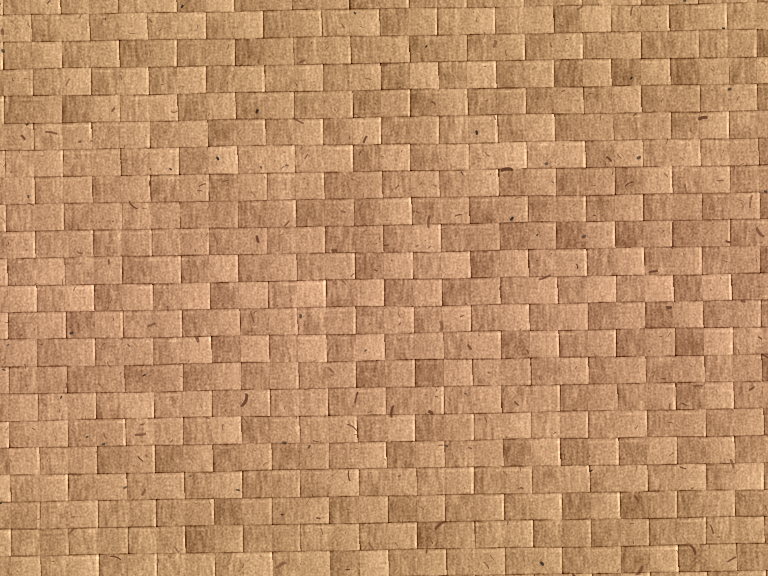
Reproduce this texture procedurally as a Shadertoy shader.

```glsl
#define COLUMNS 26.5
#define ROWS 21.3
#define TILT 0.0168
#define PHASE vec2(0.0, 0.68)
#define WOBBLE 0.07
#define LINE_WIDTH 0.024
#define GRAIN 0.7
#define PAPER vec3(0.752, 0.578, 0.431)
#define TONE_STEP vec3(0.28, 0.27, 0.24)
#define FLECK_BROWN vec3(0.36, 0.21, 0.13)
#define FLECK_BLACK vec3(0.13, 0.10, 0.09)

vec2 hash2(vec2 p) {
    vec3 q = fract(p.xyx * vec3(0.1031, 0.1030, 0.0973));
    q += dot(q, q.yzx + 33.33);
    return fract((q.xx + q.yz) * q.zy);
}

float cornerSlope(vec2 corner, vec2 offset) {
    return dot(hash2(corner) * 2.0 - 1.0, offset);
}

float gradientNoise(vec2 p) {
    vec2 i = floor(p), f = p - i;
    vec2 u = f * f * f * (f * (f * 6.0 - 15.0) + 10.0);
    vec2 e = vec2(1.0, 0.0);
    return mix(mix(cornerSlope(i, f), cornerSlope(i + e, f - e), u.x),
               mix(cornerSlope(i + e.yx, f - e.yx), cornerSlope(i + 1.0, f - 1.0), u.x), u.y);
}

float softLine(float d, float width, float blur) {
    return 1.0 - smoothstep(max(width - blur, 0.0), width + blur, d);
}

// Scattered slivers, slightly bent: x is coverage, y is blackness
vec2 flecks(vec2 p, float density, float maxLength, float thickness, float blur) {
    vec2 cell = floor(p), result = vec2(0.0);
    for (int y = -1; y <= 1; y++)
    for (int x = -1; x <= 1; x++) {
        vec2 id = cell + vec2(x, y);
        vec2 shape = hash2(id + 71.3), kind = hash2(id + 137.7);
        vec2 d = p - id - hash2(id + 19.1);
        float angle = shape.x * 6.2832, c = cos(angle), s = sin(angle);
        d = vec2(c * d.x + s * d.y, c * d.y - s * d.x);
        float halfLength = maxLength * mix(0.1, 1.0, shape.y * shape.y);
        d.y += (kind.y - 0.5) * 0.5 * d.x * d.x / maxLength;
        d.x -= clamp(d.x, -halfLength, halfLength);
        float cover = softLine(length(d), thickness * mix(0.5, 1.5, kind.y * kind.y), blur);
        cover *= step(kind.x, density) * mix(0.5, 1.0, fract(kind.x * 57.0));
        if (cover > result.x) result = vec2(cover, step(shape.y, 0.35));
    }
    return result;
}

void mainImage(out vec4 fragColor, in vec2 fragCoord) {
    vec2 p = fragCoord / iResolution.y;
    float aspect = iResolution.x / iResolution.y;
    float blur = 0.7 / iResolution.y;

    // Slightly turned weave grid with a small wander
    vec2 c = p - 0.5 * vec2(aspect, 1.0);
    c = vec2(cos(TILT) * c.x + sin(TILT) * c.y, cos(TILT) * c.y - sin(TILT) * c.x);
    vec2 g = c * vec2(COLUMNS / aspect, ROWS) + PHASE;
    g += WOBBLE * vec2(gradientNoise(g * vec2(0.6, 0.3)),
                       gradientNoise(g * vec2(0.3, 0.6) + 40.0));
    vec2 id = floor(g), f = g - id;
    bool shaded = mod(id.x + id.y, 2.0) < 0.5;
    vec2 cellHash = hash2(id + 211.0);

    // Alternating light and shade, with tone varying by strip and crossing
    vec2 strip = shaded ? vec2(id.x, 301.0) : vec2(id.y, 402.0);
    vec2 stripHash = hash2(strip);
    float tone = (stripHash.x - 0.5) * 0.2 + (cellHash.x - 0.5) * 0.25;
    tone += (hash2(vec2(id.y, 77.0)).x - 0.5) * 0.15;
    tone += (shaded ? -0.13 : 0.13) + 0.25 * (f.x - 0.5);
    tone += 0.2 * gradientNoise(g * 0.45 + 9.0);

    // Upright creases and fibres, with fine pulp grain
    vec2 fibre = g * vec2(9.0, 1.8) + stripHash * 90.0;
    fibre.x += 0.6 * gradientNoise(g * 2.0);
    float crease = gradientNoise(g * vec2(4.0, 0.9) + cellHash * 50.0);
    tone += GRAIN * ((shaded ? 0.9 : 0.5) * gradientNoise(fibre)
                   + (shaded ? 0.5 : 0.25) * crease
                   + 0.95 * gradientNoise(g * vec2(13.0, 11.0))
                   + 0.3 * gradientNoise(g * 5.3 + 60.0));

    // Lit rim on the right of light crossings, thin shadow just beyond it
    float soft = blur * ROWS;
    float wear = clamp(0.6 + 1.4 * gradientNoise(g * 1.7 + 25.0), 0.15, 1.0);
    float edgeStrength = mix(0.3, 1.0, cellHash.y) * wear;
    if (shaded) {
        tone -= 1.0 * wear * softLine(f.x, 0.04, soft);
        tone -= 0.15 * wear * softLine(1.0 - f.x, LINE_WIDTH, soft);
    } else {
        tone += 0.85 * edgeStrength * softLine(abs(f.x - 0.95), 0.035, soft);
    }
    tone -= 0.95 * wear * softLine(min(f.y, 1.0 - f.y), LINE_WIDTH, soft);
    tone += 0.3 * edgeStrength * softLine(abs(f.y - 0.88), 0.04, soft);

    // Slightly yellower towards top and bottom, rosier between
    float yellow = smoothstep(0.0, 0.5, abs(c.y + 0.03));
    vec3 color = PAPER + TONE_STEP * tone;
    color += mix(vec3(0.006, -0.006, 0.004), vec3(-0.004, 0.006, -0.014), yellow);

    // Large slivers and small specks in the pulp
    vec2 large = flecks(p * 13.0, 0.65, 0.13, 0.025, blur * 13.0);
    vec2 small = flecks(p * 31.0 + 50.0, 0.35, 0.16, 0.025, blur * 31.0);
    color = mix(color, FLECK_BROWN, small.x * 0.65);
    color = mix(color, mix(FLECK_BROWN, FLECK_BLACK, large.y), large.x * 0.9);

    fragColor = vec4(clamp(color, 0.0, 1.0), 1.0);
}
```
